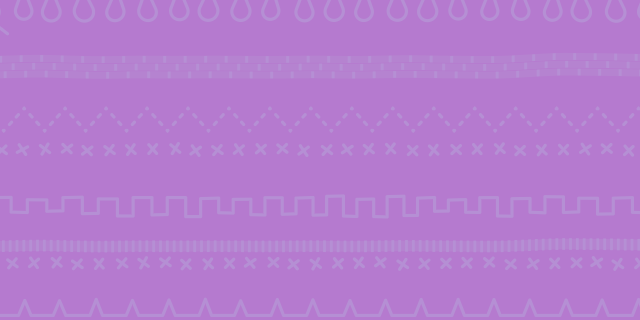
Reproduce this pattern procedurally as a Shadertoy shader.

```glsl
#define HEIGHT 384.0        // canvas height in design units, y runs down
#define STROKE 1.9          // half line width
#define DROP_PITCH 37.4
#define BRICK_PITCH 24.6
#define ZIGZAG_PITCH 49.15
#define CROSS_PITCH 25.95
#define KEY_PITCH 39.55
#define TICK_PITCH 8.2
#define SPIKE_PITCH 43.35
#define GROUND vec3(0.71, 0.477, 0.81)
#define SHEER vec3(0.71, 0.514, 0.815)
#define THREAD vec3(0.71, 0.562, 0.83)

float hash(float n) { return fract(sin(n * 127.1 + 3.7) * 43758.5); }
float jitter(float n) { return 2.0 * hash(n) - 1.0; }

float gradientNoise(float x) {
    float i = floor(x), f = x - i;
    float u = f * f * f * (f * (f * 6.0 - 15.0) + 10.0);
    return 2.0 * mix(jitter(i) * f, jitter(i + 1.0) * (f - 1.0), u);
}

float segment(vec2 p, vec2 a, vec2 b) {
    vec2 pa = p - a, ba = b - a;
    return length(pa - ba * clamp(dot(pa, ba) / dot(ba, ba), 0.0, 1.0));
}

float box(vec2 p, vec2 halfSize) {
    vec2 d = abs(p) - halfSize;
    return length(max(d, 0.0)) + min(max(d.x, d.y), 0.0);
}

float centred(float x, float pitch) { return mod(x + 0.5 * pitch, pitch) - 0.5 * pitch; }

// Outline of a tapered loop, narrow end up
float drops(vec2 p) {
    float id = round((p.x - 26.5) / DROP_PITCH);
    vec2 q = vec2(p.x - 26.5 - id * DROP_PITCH - 2.5 * jitter(id), 14.0 + jitter(id + 40.0) - p.y);
    q.x = abs(q.x + 0.06 * jitter(id + 70.0) * q.y);
    float wide = 10.6 + jitter(id + 90.0), tip = 2.0, rise = 23.0;
    float b = (wide - tip) / rise, a = sqrt(1.0 - b * b);
    float k = dot(q, vec2(-b, a));
    float d = k < 0.0 ? length(q) - wide
            : k > a * rise ? length(q - vec2(0.0, rise)) - tip
            : dot(q, vec2(a, b)) - wide;
    return abs(d);
}

// Dashes along each leg, three steps from peak to trough
float zigzag(vec2 p) {
    vec2 leg = vec2(0.5 * ZIGZAG_PITCH, 27.0);
    vec2 q = vec2(abs(centred(p.x - 29.0, ZIGZAG_PITCH)), p.y - 130.0);
    float len = length(leg), along = dot(q, leg) / len;
    float across = (q.x * leg.y - q.y * leg.x) / len;
    float n = clamp(round(along / len * 3.0), 0.0, 3.0);
    float halfDash = n == 0.0 || n == 3.0 ? 0.7 : 1.9;
    return length(vec2(max(abs(along - n * len / 3.0) - halfDash, 0.0), across));
}

// Hand-set crosses, stepping upward in groups of five
float crosses(vec2 p, vec2 start, float shift) {
    float id = round((p.x - start.x) / CROSS_PITCH), seed = id + start.y;
    vec2 q = p - start - vec2(id * CROSS_PITCH + 1.2 * jitter(seed),
                              1.2 - 0.6 * mod(id + shift, 5.0));
    float turn = 0.785 + 0.2 * jitter(seed + 50.0);
    float skew = turn + 1.57 + 0.15 * jitter(seed + 80.0);
    vec2 armA = 7.0 * vec2(cos(turn), sin(turn)), armB = 7.0 * vec2(cos(skew), sin(skew));
    return min(segment(q, -armA, armA), segment(q, -armB, armB));
}

// Square wave whose period slowly stretches
float keyEdge(float k) {
    return 32.0 + 0.5 * KEY_PITCH * k + 2.0 * mod(k, 2.0) + 11.0 * cos(0.15 * k - 1.5);
}
float keyLevel(float k) {
    return mod(k, 2.0) < 0.5 ? 237.8 + 2.5 * jitter(k) : 256.8 + 3.5 * jitter(k);
}
float squareWave(vec2 p) {
    float k = floor((p.x - 32.0) / (0.5 * KEY_PITCH)), d = HEIGHT;
    for (float i = k - 2.0; i <= k + 2.0; i++) {
        vec2 a = vec2(keyEdge(i), keyLevel(i)), b = vec2(keyEdge(i + 1.0), a.y + 0.8 * jitter(i + 30.0));
        d = min(d, min(segment(p, a, b), segment(p, b, vec2(b.x + 0.01, keyLevel(i + 1.0)))));
    }
    return d;
}

float spikes(vec2 p) {
    float id = round((p.x - 29.0) / SPIKE_PITCH);
    vec2 q = vec2(abs(p.x - 29.0 - id * SPIKE_PITCH - jitter(id)), p.y);
    vec2 foot = vec2(7.5, 378.5);
    return min(segment(q, vec2(0.0, 360.0 + jitter(id + 20.0)), foot),
               segment(q, foot, vec2(SPIKE_PITCH, 378.5)));
}

void mainImage(out vec4 fragColor, in vec2 fragCoord) {
    float pixel = HEIGHT / iResolution.y;
    vec2 p = vec2(fragCoord.x, iResolution.y - fragCoord.y) * pixel;
    float lift = 3.0 * smoothstep(590.0, 680.0, p.x) + 1.2 * gradientNoise(p.x / 90.0);

    // Three brick courses
    float y = p.y + lift - 66.5, course = clamp(floor(y / 9.3), 0.0, 2.0);
    float rowY = y - 9.3 * course - 4.65;
    float sheer = abs(rowY) - 4.3;
    float brickX = centred(p.x - 0.8 - 15.0 * course, BRICK_PITCH);
    float ticks = box(vec2(brickX, rowY), vec2(1.0, 3.2)) - 0.8;

    // Ribbed ribbon
    float ribY = p.y + 0.8 * lift - 295.5;
    sheer = min(sheer, abs(ribY) - 6.3);
    ticks = min(ticks, box(vec2(centred(p.x - 4.0, TICK_PITCH), ribY), vec2(0.9, 6.2)) - 0.8);

    // Stitched lines
    float line = min(drops(p), segment(p, vec2(-2.0, 32.0), vec2(9.0, 40.5)));
    line = min(line, min(zigzag(p), squareWave(p)));
    line = min(line, min(crosses(p, vec2(2.0, 179.5), 1.0), crosses(p, vec2(16.0, 316.0), 2.0)));
    line = min(line, spikes(p));

    float thread = min(line - STROKE, ticks);
    vec3 color = mix(GROUND, SHEER, clamp(0.5 - sheer / pixel, 0.0, 1.0));
    color = mix(color, THREAD, clamp(0.5 - thread / pixel, 0.0, 1.0));
    fragColor = vec4(color, 1.0);
}
```
